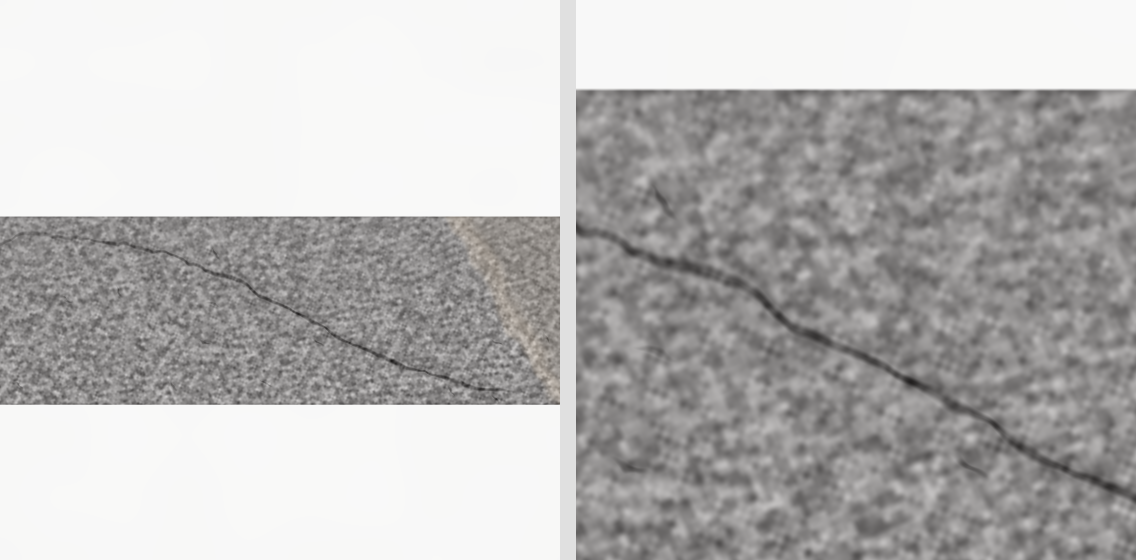
Left: the whole. Right: its middle third, enlarged.
Write a WebGL 1 fragment shader that draws this texture.

```glsl
precision highp float;
// A strip of grey, grainy stone between two plain off-white fields.
// Layered value noise makes the grain; a wobbling logistic curve makes the
// long crack, hashed cells the small pits, and a slanted band the pale vein.

uniform vec2 u_resolution;

const vec3 PAPER = vec3(0.974, 0.974, 0.972);
const vec3 STONE = vec3(0.558, 0.550, 0.548);
const vec3 VEIN_TINT = vec3(0.075, 0.060, 0.040);
const vec3 CORNER_TINT = vec3(0.020, 0.010, -0.005);

const float BAND_BOTTOM = 0.2773;
const float BAND_TOP = 0.6133;
const float EDGE_SOFTNESS = 0.0012;

const float GRAIN_SCALE = 125.0;
const float FINE_SCALE = 235.0;
const float GRAIN_CONTRAST = 0.23;
const float FINE_CONTRAST = 0.19;
const float RELIEF_CONTRAST = 0.08;

const float CRACK_TOP = 0.590;
const float CRACK_DROP = 0.305;
const float CRACK_CENTRE = 0.535;
const float CRACK_STEEPNESS = 7.5;
const float CRACK_WIDTH = 0.0027;
const float CRACK_DEPTH = 0.20;

const float PIT_CELL = 0.085;
const float PIT_CHANCE = 0.24;
const float PIT_DEPTH = 0.13;

float hash(vec2 p) {
  return fract(sin(dot(p, vec2(127.1, 311.7))) * 43758.5453);
}

float noise(vec2 p) {
  vec2 cell = floor(p);
  vec2 f = fract(p);
  f = f * f * (3.0 - 2.0 * f);
  float low = mix(hash(cell), hash(cell + vec2(1.0, 0.0)), f.x);
  float high = mix(hash(cell + vec2(0.0, 1.0)), hash(cell + 1.0), f.x);
  return mix(low, high, f.y);
}

vec2 rotate(vec2 p, float angle) {
  float c = cos(angle);
  float s = sin(angle);
  return vec2(c * p.x - s * p.y, s * p.x + c * p.y);
}

// Signed grain: two rotated octaves, a lit relief and faint broad clouds.
float grain(vec2 uv) {
  vec2 p = rotate(uv, 0.6) * GRAIN_SCALE;
  float coarse = noise(p);
  float relief = coarse - noise(p + vec2(0.5, -0.4));
  float fine = noise(rotate(uv, -0.4) * FINE_SCALE + 31.0);
  float clouds = noise(uv * 14.0 + 7.0) - 0.5;
  return (coarse - 0.5) * GRAIN_CONTRAST + (fine - 0.5) * FINE_CONTRAST
       + relief * RELIEF_CONTRAST + clouds * 0.025;
}

// Darkness of the long crack: a ragged core inside a soft shadow.
float crack(vec2 uv) {
  float fall = 1.0 / (1.0 + exp(-CRACK_STEEPNESS * (uv.x - CRACK_CENTRE)));
  float y = CRACK_TOP - CRACK_DROP * fall;
  y -= 0.014 * (1.0 - smoothstep(0.0, 0.05, uv.x));
  y += (noise(vec2(uv.x * 26.0, 3.0)) - 0.5) * 0.010;
  y += (noise(vec2(uv.x * 95.0, 9.0)) - 0.5) * 0.005;
  float slope = CRACK_DROP * CRACK_STEEPNESS * fall * (1.0 - fall);
  float d = abs(uv.y - y) / sqrt(1.0 + slope * slope);
  float width = CRACK_WIDTH * (0.6 + 0.8 * noise(vec2(uv.x * 45.0, 17.0)));
  float core = 1.0 - smoothstep(0.2 * width, 1.7 * width, d);
  float shadow = exp(-d * d / 0.00005);
  float strength = 0.65 + 0.35 * smoothstep(0.15, 0.45, uv.x);
  float ends = 1.0 - smoothstep(0.88, 0.93, uv.x);
  return (core * CRACK_DEPTH + shadow * 0.045) * strength * ends;
}

// Sparse short dark strokes, at most one per cell.
float pits(vec2 uv) {
  vec2 cell = floor(uv / PIT_CELL);
  vec2 centre = 0.3 + 0.4 * vec2(hash(cell + 4.0), hash(cell + 8.0));
  vec2 p = (fract(uv / PIT_CELL) - centre) * PIT_CELL;
  p = rotate(p, 0.2 + 0.9 * hash(cell + 15.0));
  p.y += (noise(uv * 130.0) - 0.5) * 0.006;
  float d = length(p / vec2(0.015, 0.0032));
  return step(hash(cell), PIT_CHANCE) * (1.0 - smoothstep(0.2, 1.0, d));
}

vec3 stone(vec2 uv) {
  // The vein slants down to the right; the corner beyond it is smoother.
  float ragged = (noise(uv * 32.0) - 0.5) * 0.025;
  float across = uv.x - 0.79 - (BAND_TOP - uv.y) * 0.55 + ragged;
  float corner = smoothstep(0.0, 0.05, across);
  float vein = smoothstep(0.0, 0.018, across)
             * (1.0 - smoothstep(0.03, 0.065, across));
  float seam = uv.y - 0.595 + (uv.x - 0.83) * 0.78 + ragged * 0.4;
  float seamLine = exp(-seam * seam / 0.00003) * smoothstep(0.81, 0.85, uv.x);

  float height = (uv.y - BAND_BOTTOM) / (BAND_TOP - BAND_BOTTOM);
  float contrast = mix(1.10, 0.82, height) * (1.0 - 0.25 * corner);
  float shade = grain(uv) * contrast - pits(uv) * PIT_DEPTH - crack(uv);
  shade -= seamLine * 0.05;

  // Both cut edges are slightly darker.
  float rim = min(uv.y - BAND_BOTTOM, BAND_TOP - uv.y);
  shade -= 0.08 * (1.0 - smoothstep(0.0, 0.005, rim));
  return STONE + shade + VEIN_TINT * vein + CORNER_TINT * corner;
}

void main() {
  vec2 uv = gl_FragCoord.xy / u_resolution;
  float soft = max(EDGE_SOFTNESS, 0.7 / u_resolution.y);
  float band = smoothstep(BAND_BOTTOM - soft, BAND_BOTTOM + soft, uv.y)
             * (1.0 - smoothstep(BAND_TOP - soft, BAND_TOP + soft, uv.y));
  vec3 paper = PAPER + (noise(uv * 9.0) - 0.5) * 0.008;
  gl_FragColor = vec4(mix(paper, stone(uv), band), 1.0);
}
```
